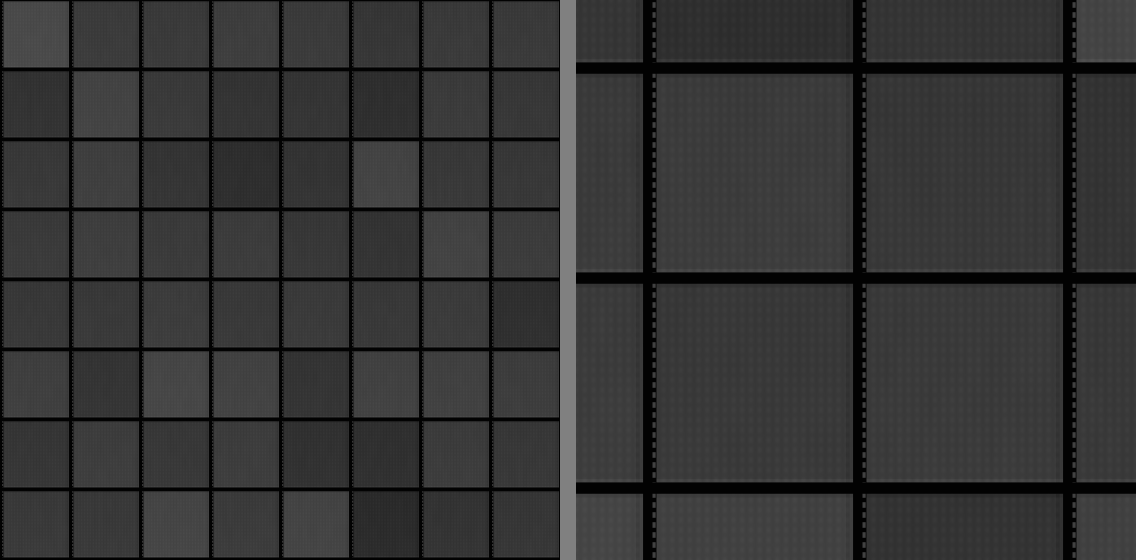
Left: the whole. Right: its middle third, enlarged.
This pattern is drawn by a WebGL 2 fragment shader. Its source:

```glsl
#version 300 es
precision highp float;

// Eight by eight charcoal tiles on black joints, each with its own grey tone.
// A fine weave covers every tile, and a stitched seam runs along its left side.
// Each pixel is folded into one cell; band coverage masks shape all the parts.

uniform vec2 u_resolution;
out vec4 fragColor;

const float TILES = 8.0;
const vec2 TILE_MIN = vec2(0.050, 0.036);   // tile corners inside a unit cell
const vec2 TILE_MAX = vec2(0.986, 0.982);
const float STITCHES = 21.0;                // stitches along one tile side
const vec2 THREADS = vec2(24.0, 21.0);      // weave threads per cell

const vec3 JOINT_COLOR = vec3(0.008);
const vec3 STITCH_COLOR = vec3(0.30);
const float DARK_TONE = 0.165;
const float LIGHT_TONE = 0.293;

// Sine-free hash from a 2D point to 0..1
float hash(vec2 p) {
    vec3 q = fract(p.xyx * vec3(0.1031, 0.1030, 0.0973));
    q += dot(q, q.yzx + 33.33);
    return fract((q.x + q.y) * q.z);
}

// Value noise with smooth interpolation
float noise(vec2 p) {
    vec2 i = floor(p);
    vec2 f = fract(p);
    f = f * f * (3.0 - 2.0 * f);
    float low = mix(hash(i), hash(i + vec2(1.0, 0.0)), f.x);
    float high = mix(hash(i + vec2(0.0, 1.0)), hash(i + 1.0), f.x);
    return mix(low, high, f.y);
}

// Antialiased coverage of the interval lo..hi
float band(float x, float lo, float hi, float aa) {
    float enter = clamp((x - lo) / aa + 0.5, 0.0, 1.0);
    float leave = clamp((hi - x) / aa + 0.5, 0.0, 1.0);
    return enter * leave;
}

// Periodic ripple that fades out when too fine to resolve
float ripple(float x, float frequency, float aa) {
    float visible = 1.0 - smoothstep(0.40, 0.60, frequency * aa);
    return visible * cos(6.28318 * frequency * x);
}

// Random tone per tile, weighted toward the middle greys
float tileTone(vec2 id) {
    float spread = 0.5 * (hash(id + 17.3) + hash(id * 1.7 + 61.9));
    return mix(DARK_TONE, LIGHT_TONE, spread);
}

// Crossed threads with a faint uneven wear
float weave(vec2 p, vec2 id, float aa) {
    float warp = ripple(p.x, THREADS.x, aa);
    float weft = ripple(p.y, THREADS.y, aa);
    float wear = noise(p * vec2(14.0, 5.0) + id * 31.0) - 0.5;
    return 0.008 * warp + 0.004 * weft + 0.005 * warp * weft + 0.010 * wear;
}

// Bright lower lip, darker right groove and a slight falloff upward
float edgeShade(vec2 p, float aa) {
    float lip = band(p.y, TILE_MIN.y, TILE_MIN.y + 0.016, aa);
    float groove = band(p.x, TILE_MAX.x - 0.034, TILE_MAX.x - 0.016, aa);
    float topRim = band(p.y, TILE_MAX.y - 0.018, TILE_MAX.y, aa);
    return 0.030 * lip - 0.035 * groove - 0.020 * topRim + 0.012 * (0.5 - p.y);
}

// Dashed seam just left of the tile
float seam(vec2 p, float aa) {
    float column = band(p.x, 0.031, 0.046, aa);
    float dash = band(fract(p.y * STITCHES), 0.22, 0.78, aa * STITCHES);
    float inside = band(p.y, TILE_MIN.y, TILE_MAX.y, aa);
    return column * dash * inside;
}

void main() {
    vec2 grid = gl_FragCoord.xy / u_resolution * TILES;
    float aa = TILES / min(u_resolution.x, u_resolution.y);
    vec2 id = floor(grid);
    vec2 p = fract(grid);

    float tile = band(p.x, TILE_MIN.x, TILE_MAX.x, aa)
               * band(p.y, TILE_MIN.y, TILE_MAX.y, aa);
    float tone = tileTone(id) + weave(p, id, aa) + edgeShade(p, aa);

    vec3 color = mix(JOINT_COLOR, vec3(tone), tile);
    color = mix(color, STITCH_COLOR, 0.85 * seam(p, aa));
    fragColor = vec4(color, 1.0);
}
```
